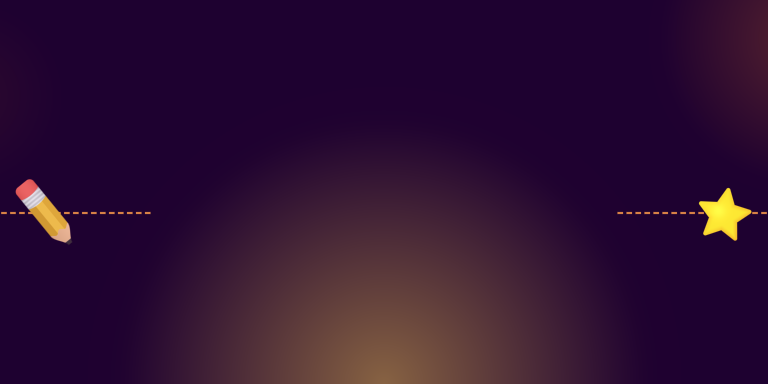
This background is drawn by a Shadertoy shader. Its source:

```glsl
// Dark violet backdrop with a warm half-round glow rising from the bottom edge,
// dim side glows, dashed rules at both sides, a pencil and a puffy star.
// Built from soft radial falloffs, a repeated dash and signed distances.

#define NIGHT vec3(0.118, 0.002, 0.187)
#define GLOW vec3(0.53, 0.385, 0.26)
#define EMBER vec3(0.34, 0.135, 0.18)
#define DASH_COLOR vec3(0.90, 0.55, 0.28)
#define GLOW_RADIUS 0.685
#define RULE_Y 0.4453
#define RULE_INNER 0.608
#define DASH_PERIOD 0.0234
#define PENCIL_START vec2(0.0573, 0.5208)
#define PENCIL_LENGTH 0.200
#define STAR_CENTER vec2(1.885, 0.439)
#define STAR_RADIUS 0.067

const float PI = 3.14159;

// Antialiased coverage of a signed distance
float cover(float d) {
    float pixel = 1.0 / iResolution.y;
    return 1.0 - smoothstep(-0.75 * pixel, 0.75 * pixel, d);
}

// Linear radial falloff with a softened outer rim
float radialGlow(vec2 p, vec2 center, float radius) {
    float u = 1.0 - length(p - center) / radius;
    return 0.5 * (u + sqrt(u * u + 0.002));
}

float boxDistance(vec2 p, vec2 halfSize) {
    vec2 q = abs(p) - halfSize;
    return length(max(q, 0.0)) + min(max(q.x, q.y), 0.0);
}

// Five-pointed star: fold into one half-point, then measure its edge
float starDistance(vec2 p, float outer, float inner) {
    float angle = abs(mod(atan(p.x, p.y) + PI / 5.0, PI * 0.4) - PI / 5.0);
    vec2 q = length(p) * vec2(sin(angle), cos(angle));
    vec2 tip = vec2(0.0, outer);
    vec2 edge = inner * vec2(sin(PI / 5.0), cos(PI / 5.0)) - tip;
    vec2 v = q - tip;
    float d = length(v - edge * clamp(dot(v, edge) / dot(edge, edge), 0.0, 1.0));
    return d * sign(edge.x * v.y - edge.y * v.x);
}

// Dashes run outward from each inner end to the canvas sides
float dashMask(vec2 p) {
    float along = abs(p.x - 1.0) - RULE_INNER;
    float local = (fract(along / DASH_PERIOD) - 0.31) * DASH_PERIOD;
    float d = boxDistance(vec2(local, p.y - RULE_Y), vec2(0.0072, 0.0026));
    return cover(max(d, -along));
}

void drawPencil(inout vec3 color, vec2 p) {
    vec2 axis = normalize(vec2(0.636, -0.779));
    vec2 v = p - PENCIL_START;
    float along = dot(v, axis);
    float across = dot(v, vec2(-axis.y, axis.x));

    // Rounded barrel narrowing to the point
    float halfWidth = 0.0285 - 0.023 * smoothstep(0.0, 1.0, (along - 0.153) / 0.05);
    float body = boxDistance(vec2(along - 0.5 * PENCIL_LENGTH, across),
                             vec2(0.5 * PENCIL_LENGTH - 0.014, 0.0145)) - 0.014;
    float taper = (abs(across) - halfWidth) * 0.8;
    float mask = cover(max(body, taper));

    // Barrel facets, ribbed ferrule, eraser, wood and lead
    float side = across / 0.0285;
    vec3 paint = mix(vec3(0.82, 0.60, 0.20), vec3(0.93, 0.73, 0.30), cover(-across - 0.009));
    paint = mix(paint, vec3(0.87, 0.65, 0.23), cover(0.012 - across));
    float rib = 0.5 + 0.5 * cos((along - 0.034) * 2.0 * PI / 0.0097);
    vec3 metal = vec3(0.90, 0.88, 0.92) - 0.12 * rib - 0.08 * side * side;
    vec3 rubber = vec3(0.92, 0.39, 0.39) - 0.07 * side * side;
    float bulge = 0.005 * (1.0 - side * side);
    paint = mix(paint, metal, cover(along - 0.063 - bulge));
    paint = mix(paint, rubber, cover(along - 0.032 - bulge));
    float woodEdge = 0.157 - 0.004 * cos(side * PI * 2.0);
    paint = mix(paint, vec3(0.89, 0.68, 0.56) + 0.04 * side, cover(woodEdge - along));
    paint = mix(paint, vec3(0.25, 0.18, 0.24), cover(0.190 - along));
    color = mix(color, paint, mask);
}

void drawStar(inout vec3 color, vec2 p) {
    float tilt = radians(10.0);
    vec2 v = p - STAR_CENTER;
    vec2 q = mat2(cos(tilt), sin(tilt), -sin(tilt), cos(tilt)) * v;
    float d = starDistance(q, STAR_RADIUS, 0.033) - 0.0055;

    // Puffy shading: amber rim, strongest at lower right
    float rim = smoothstep(-0.014, 0.002, d);
    float shade = 0.45 + 0.4 * clamp(dot(v, vec2(0.7, -0.7)) / STAR_RADIUS, -1.0, 1.0);
    vec3 paint = mix(vec3(0.99, 0.91, 0.20), vec3(0.95, 0.68, 0.16), rim * shade);
    paint += 0.08 * exp(-dot(v + vec2(0.014, -0.012), v + vec2(0.014, -0.012)) / 0.0004);
    color = mix(color, min(paint, 1.0), cover(d));
}

void mainImage(out vec4 fragColor, in vec2 fragCoord) {
    // Canvas units: height 1, width 2
    vec2 p = fragCoord / iResolution.xy * vec2(2.0, 1.0);

    // Backdrop glows
    vec3 color = NIGHT;
    color = mix(color, EMBER, radialGlow(p, vec2(2.10, 0.90), 0.38));
    color = mix(color, EMBER, 0.25 * radialGlow(p, vec2(-0.08, 0.75), 0.24));
    color = mix(color, GLOW, radialGlow(p, vec2(1.0, 0.0), GLOW_RADIUS));

    // Rules and ornaments
    color = mix(color, DASH_COLOR, dashMask(p));
    drawPencil(color, p);
    drawStar(color, p);
    fragColor = vec4(color, 1.0);
}
```
